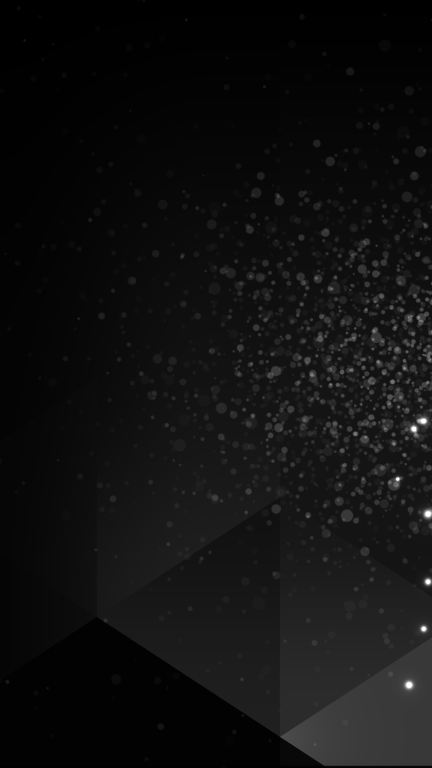
This background is drawn by a Shadertoy shader. Its source:

```glsl
// Dark triangular facets under a cloud of pale bokeh dust and a few hot sparks.
// Facets are half-planes of a slanted lattice; dust is drawn as jittered discs
// on several rotated grids, thinned out by a soft density field.

// Lattice, in units of the canvas width
const float SLOPE = 0.655;
const vec2 LEFT_NODE = vec2(0.2245, 0.3495);
const vec2 LOW_NODE = vec2(0.648, 0.0718);
const float LATTICE_STEP = 0.555;

// Tones
const float GLOW_TONE = 0.075;
const float BLACK_TONE = 0.006;
const float BRIGHT_TONE = 0.215;
const vec3 TINT = vec3(1.0, 1.0, 1.0);

// Dust
const int DUST_LAYERS = 7;
const vec2 DUST_CENTER = vec2(0.97, 0.92);
const vec2 DUST_SPREAD_WIDE = vec2(0.60, 0.48);
const vec2 DUST_SPREAD_TIGHT = vec2(0.37, 0.30);
const float DUST_CELL_BIG = 0.062;
const float DUST_CELL_SMALL = 0.021;

// Sparks: position and core radius
const int SPARK_COUNT = 7;
const vec3 SPARKS[SPARK_COUNT] = vec3[](
    vec3(0.981, 0.803, 0.008), vec3(0.958, 0.785, 0.008),
    vec3(0.921, 0.669, 0.005), vec3(0.991, 0.588, 0.010),
    vec3(0.991, 0.431, 0.008), vec3(0.981, 0.322, 0.007),
    vec3(0.947, 0.192, 0.009));

float hash(vec2 p) {
    return fract(sin(dot(p, vec2(127.1, 311.7))) * 43758.5453);
}

// Antialiased half-plane: 1 where d is positive
float edge(float d) {
    float soft = 0.8 / iResolution.x;
    return smoothstep(-soft, soft, d);
}

float facets(vec2 p) {
    // Signed heights over the rising and falling lines through the left node
    float rise = p.y - LEFT_NODE.y - SLOPE * (p.x - LEFT_NODE.x);
    float fall = p.y - LEFT_NODE.y + SLOPE * (p.x - LEFT_NODE.x);
    float pastLeft = edge(p.x - LEFT_NODE.x);
    float pastLow = edge(p.x - LOW_NODE.x);
    float across = clamp(p.x / LEFT_NODE.x, 0.0, 1.0);

    // Backdrop glow, fading to the top and the left
    float glow = GLOW_TONE * smoothstep(1.85, 0.75, p.y)
               * mix(0.22, 1.0, smoothstep(0.0, 0.5, p.x));

    // Upper facets
    float leftTone = glow + 0.02 * across * smoothstep(0.9, 0.4, p.y)
                   + 0.006 * edge(LATTICE_STEP - rise);
    float midTone = glow + 0.052 * smoothstep(0.92, 0.35, p.y);
    float rightTone = glow + 0.005 * smoothstep(1.75, 1.4, p.y);
    float upper = mix(mix(leftTone, midTone, pastLeft), rightTone, pastLow);

    // Facets between the rising and falling lines
    float centerTone = mix(0.065, 0.12, smoothstep(0.62, 0.12, p.y));
    float kiteTone = mix(0.085, 0.17, smoothstep(0.62, 0.12, p.y));
    float corner = BRIGHT_TONE + 0.09 * exp(-9.0 * distance(p, LOW_NODE));
    kiteTone = mix(kiteTone, rightTone, edge(fall - LATTICE_STEP));
    kiteTone = mix(corner, kiteTone, edge(rise + LATTICE_STEP));
    float lower = mix(centerTone, kiteTone, pastLow);

    // Left wedge and the black floor
    float wedge = 0.018 + 0.035 * across;
    float below = mix(BLACK_TONE, 0.03, pastLow);
    float aboveRise = max(edge(rise), pastLow * edge(fall - LATTICE_STEP));
    float tone = mix(mix(below, wedge, edge(rise) * (1.0 - pastLeft)),
                     mix(lower, upper, aboveRise), edge(fall));
    return tone * mix(0.1, 1.0, edge(p.y - 0.005));
}

float dust(vec2 p) {
    float sum = 0.0;
    for (int i = 0; i < DUST_LAYERS; i++) {
        float layer = float(i);
        float fine = layer / float(DUST_LAYERS - 1);
        float cell = mix(DUST_CELL_BIG, DUST_CELL_SMALL, sqrt(fine));
        float angle = 0.4 + 1.3 * layer;
        mat2 turn = mat2(cos(angle), sin(angle), -sin(angle), cos(angle));
        vec2 grid = turn * p / cell + 17.3 * layer;
        vec2 id = floor(grid);
        vec2 seed = id + 31.7 * layer;

        // Disc kept inside its cell
        float radius = mix(0.09, 0.24, hash(seed + 5.1));
        vec2 jitter = vec2(hash(seed), hash(seed + 9.7));
        vec2 center = mix(vec2(radius), vec2(1.0 - radius), jitter);
        float d = length(grid - id - center) * cell;
        radius *= cell;

        // Density is taken at the disc center so that discs stay whole
        vec2 home = (id + center - 17.3 * layer) * cell * turn;
        vec2 q = (home - DUST_CENTER) / mix(DUST_SPREAD_WIDE, DUST_SPREAD_TIGHT, fine);
        float density = exp(-dot(q, q));
        float present = step(hash(seed + 3.3), 0.95 * density);
        float shine = hash(seed + 7.9);
        float level = mix(0.03, 0.22, shine * shine) * mix(0.4, 1.15, density);
        float soft = 0.0022;
        sum += present * level * mix(0.8, 1.3, fine)
             * smoothstep(radius + soft, radius - soft, d);
    }
    return sum;
}

float sparks(vec2 p) {
    float sum = 0.0;
    for (int i = 0; i < SPARK_COUNT; i++) {
        float d = distance(p, SPARKS[i].xy) / SPARKS[i].z;
        sum += 1.1 * exp(-1.4 * d * d) + 0.22 * exp(-0.9 * d);
    }
    return sum;
}

void mainImage(out vec4 fragColor, in vec2 fragCoord) {
    vec2 p = fragCoord / iResolution.x;
    float tone = facets(p) + dust(p) + sparks(p);
    fragColor = vec4(TINT * clamp(tone, 0.0, 1.0), 1.0);
}
```
